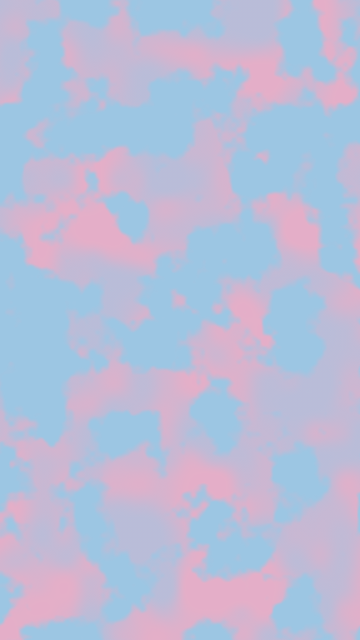
Give the GLSL for this texture, as a WebGL 2 fragment shader.

```glsl
#version 300 es
precision highp float;
// Soft pink clouds scattered over a flat pale blue ground.
// Layered value noise gives the lobed outlines; a second noise varies
// how dense each cloud is, and a faint weave breaks up the blends.

uniform vec2 u_resolution;
out vec4 fragColor;

const vec3 SKY_BLUE = vec3(0.612, 0.776, 0.890);
const vec3 CLOUD_PINK = vec3(0.895, 0.684, 0.783);
const float PI = 3.14159;

float hash(vec2 cell) {
    vec3 q = fract(vec3(cell.xyx) * 0.1031);
    q += dot(q, q.yzx + 33.33);
    return fract((q.x + q.y) * q.z);
}

float valueNoise(vec2 p) {
    vec2 cell = floor(p);
    vec2 f = fract(p);
    vec2 s = f * f * (3.0 - 2.0 * f);
    float low = mix(hash(cell), hash(cell + vec2(1.0, 0.0)), s.x);
    float high = mix(hash(cell + vec2(0.0, 1.0)), hash(cell + vec2(1.0)), s.x);
    return mix(low, high, s.y);
}

// Sum of octaves, normalised to 0..1
float layeredNoise(vec2 p, int octaves) {
    float sum = 0.0;
    float total = 0.0;
    float weight = 1.0;
    for (int i = 0; i < octaves; i++) {
        sum += weight * valueNoise(p);
        total += weight;
        weight *= 0.5;
        p = p * 2.03 + vec2(17.3, 41.7);
    }
    return sum / total;
}

// Cloud outline: lobed, with a soft rim
float coverage(vec2 p) {
    return smoothstep(0.40, 0.545, layeredNoise(p * 8.5 + 137.0, 4));
}

// Thin, pale clouds through to full pink ones
float density(vec2 p) {
    float n = layeredNoise(p * 7.0 + 71.0, 2);
    return mix(0.40, 1.0, smoothstep(0.20, 0.72, n));
}

// Fine checkered weave, -1..1
float weave(vec2 p, float threads) {
    vec2 wave = sin(p * threads * PI);
    return wave.x * wave.y;
}

void main() {
    vec2 p = gl_FragCoord.xy / u_resolution.x;

    float pink = coverage(p) * density(p);

    // The weave shows only in the half tones
    pink += 0.2 * pink * (1.0 - pink) * weave(p, 288.0);

    fragColor = vec4(mix(SKY_BLUE, CLOUD_PINK, pink), 1.0);
}
```
